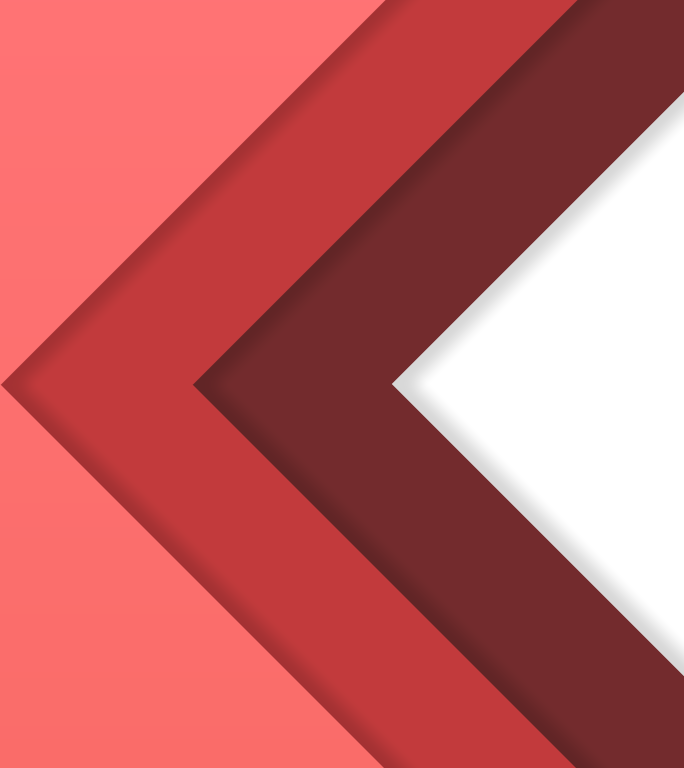
Reproduce this background procedurally as a Shadertoy shader.

```glsl
// Draws nested left-pointing chevrons in reds and white with soft inner shadows.

// Paints a right-angled wedge opening to the right over the colour below it.
vec3 paintWedge(vec3 below, vec3 wedgeColor, vec2 point, vec2 apex) {
    vec2 offset = point - apex;

    // Distances to the upper and lower edges, positive inside the wedge.
    vec2 edgeDistance = vec2(offset.x - offset.y, offset.x + offset.y) * 0.70711;

    // Light fades in from both edges; the product rounds the shadow at the tip.
    vec2 edgeLight = smoothstep(0.003, 0.037, edgeDistance);
    vec3 shaded = wedgeColor * mix(0.845, 1.0, edgeLight.x * edgeLight.y);

    // Smooth one-pixel coverage at the border.
    float inside = min(edgeDistance.x, edgeDistance.y);
    float coverage = clamp(inside * iResolution.y + 0.5, 0.0, 1.0);
    return mix(below, shaded, coverage);
}

void mainImage(out vec4 fragColor, in vec2 fragCoord) {
    vec2 point = fragCoord / iResolution.y;

    // Coral backdrop, slightly lighter towards the top.
    vec3 color = mix(vec3(0.980, 0.424, 0.412), vec3(1.0, 0.451, 0.457), point.y);

    // Layers from back to front: red, maroon, white.
    color = paintWedge(color, vec3(0.761, 0.229, 0.235), point, vec2(0.001, 0.499));
    color = paintWedge(color, vec3(0.451, 0.170, 0.176), point, vec2(0.251, 0.499));
    color = paintWedge(color, vec3(1.0), point, vec2(0.510, 0.500));

    fragColor = vec4(color, 1.0);
}
```
